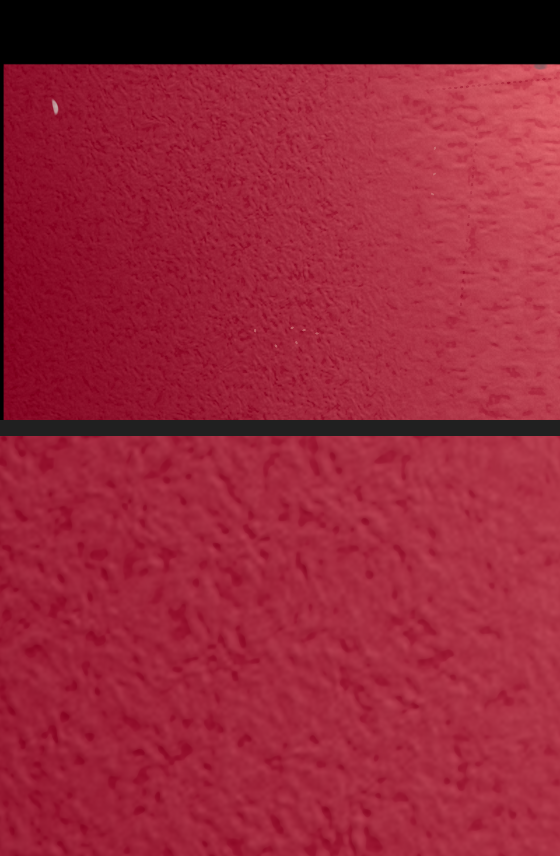
Top, the full canvas; bottom, a detail of the centre.
Reproduce this texture procedurally as a Shadertoy shader.

```glsl
// Red grained leather sheet, lit from the right, on a black background
float hash(vec2 p) {
    vec3 q = fract(vec3(p.xyx) * 0.1031);
    q += dot(q, q.yzx + 33.33);
    return fract((q.x + q.y) * q.z);
}

float noise(vec2 p) {
    vec2 i = floor(p), f = fract(p);
    f = f * f * (3.0 - 2.0 * f);
    return mix(mix(hash(i), hash(i + vec2(1, 0)), f.x),
               mix(hash(i + vec2(0, 1)), hash(i + vec2(1, 1)), f.x), f.y);
}

// Pebbled height on the left, stretched into flat wrinkles on the right
float leatherHeight(vec2 p) {
    vec2 warp = vec2(noise(p * 30.0), noise(p * 30.0 + 40.0)) * 0.012;
    vec2 q = p + warp;
    vec2 r = mat2(0.85, -0.53, 0.53, 0.85) * q;
    float pebble = 0.65 * noise(r * vec2(135.0, 95.0)) + 0.35 * noise(q * 190.0 + 7.0);
    float wrinkle = 0.75 * noise(q * vec2(38.0, 88.0) + 90.0) + 0.25 * noise(q * 130.0);
    return mix(pebble, wrinkle, smoothstep(0.8, 1.2, p.x + 0.15 * p.y));
}

// Soft-edged ellipse turned by an angle
float fleck(vec2 p, vec2 radius, float angle) {
    float c = cos(angle), s = sin(angle);
    p = mat2(c, -s, s, c) * p;
    return 1.0 - smoothstep(0.6, 1.2, length(p / radius));
}

// Row of small pricked holes: x runs along the row, y across it
float holes(vec2 p, float spacing) {
    float id = floor(p.x / spacing);
    float along = (fract(p.x / spacing) - 0.5) * spacing;
    float strength = 0.3 + 0.7 * hash(vec2(id, 5.0));
    return strength * fleck(vec2(along, p.y), vec2(0.0045, 0.003), 0.0);
}

void mainImage(out vec4 fragColor, in vec2 fragCoord) {
    vec2 p = fragCoord / iResolution.y;
    float pixel = 1.0 / iResolution.y;

    // Broad light falling off to the lower left
    float cloud = noise(p * 3.0 + 2.0) - 0.5;
    float light = p.x + 0.32 * (p.y - 0.42) + 0.12 * cloud;
    vec3 color = vec3(0.53, 0.03, 0.145) + vec3(0.165, 0.18, 0.14) * light;
    vec2 toGlow = (p - vec2(1.36, 0.73)) / vec2(0.3, 0.27);
    color += vec3(0.085, 0.075, 0.055) * exp(-dot(toGlow, toGlow));

    // Grain relief with deeper, more saturated pits
    float h = leatherHeight(p);
    float slope = h - leatherHeight(p + vec2(0.002, 0.004));
    float depth = mix(0.55, 1.0, smoothstep(0.05, 0.7, light));
    color += vec3(0.085, 0.075, 0.07) * slope * depth;
    color += vec3(0.045, 0.085, 0.065) * (h - 0.5) * depth;
    float pit = 1.0 - smoothstep(0.2, 0.34, h);
    color -= vec3(0.025, 0.045, 0.03) * pit * depth;
    color += 0.025 * (noise(p * 300.0) - 0.5);

    // Faint brushed streaks near the upper right edge
    float streak = noise(vec2(p.x * 5.0, (p.y - 0.09 * p.x) * 75.0)) - 0.5;
    color += 0.04 * streak * smoothstep(0.75, 1.1, p.x) * smoothstep(0.6, 0.8, p.y);

    // Pricked lines, one across and one down
    float across = holes(vec2(p.x, p.y - 0.783 - 0.095 * (p.x - 1.0)), 0.014)
                 * smoothstep(0.98, 1.1, p.x);
    float down = holes(vec2(p.y, p.x - 1.137 - 0.092 * (p.y - 0.705)), 0.019)
               * smoothstep(0.2, 0.3, p.y) * (1.0 - smoothstep(0.68, 0.74, p.y));
    color -= vec3(0.1, 0.13, 0.1) * max(across, 0.7 * down);

    // Scattered tiny scuffs
    for (int i = 0; i < 9; i++) {
        float k = float(i);
        vec2 jitter = vec2(hash(vec2(k, 1.0)), hash(vec2(k, 2.0))) - 0.5;
        vec2 center = i < 6 ? vec2(0.67, 0.16) + jitter * vec2(0.18, 0.12)
                            : vec2(1.02, 0.6) + jitter * vec2(0.04, 0.2);
        float scuff = fleck(p - center, vec2(0.0045, 0.0028), k * 1.7);
        color = mix(color, vec3(0.82, 0.5, 0.5), 0.65 * scuff);
    }

    // Pale chip at the left, grey worn spot at the top right
    vec2 chipAt = p - vec2(0.132, 0.745);
    chipAt.x += 8.0 * chipAt.y * chipAt.y;
    float chip = fleck(chipAt, vec2(0.0065, 0.019), 0.22);
    color = mix(color, vec3(0.78, 0.7, 0.69), chip * (0.7 + 0.3 * noise(p * 150.0)));
    float worn = fleck(p - vec2(1.287, 0.843), vec2(0.017, 0.009), 0.0);
    color = mix(color, vec3(0.48, 0.38, 0.4), worn * (0.5 + 0.5 * noise(p * 120.0)));

    // Sheet edges
    float sheet = smoothstep(-pixel, pixel, p.x - 0.0087)
                * smoothstep(-pixel, pixel, 0.847 - p.y);
    fragColor = vec4(clamp(color, 0.0, 1.0) * sheet, 1.0);
}
```
